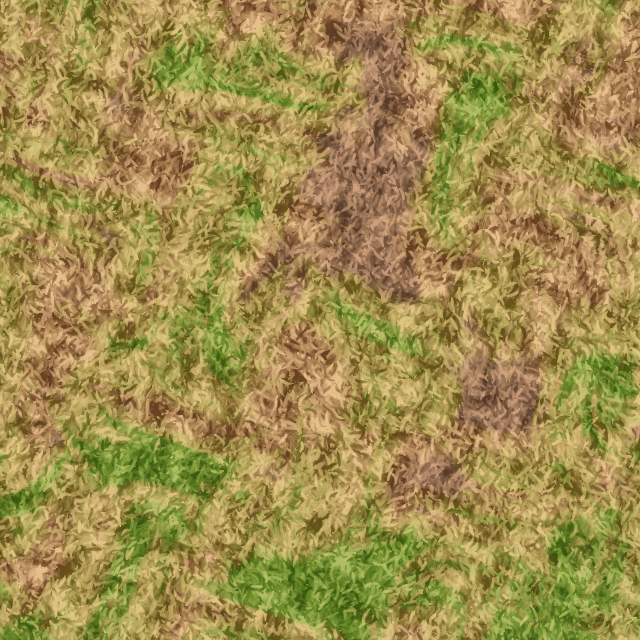
A Shadertoy shader for this texture:

```glsl
const int LAYERS = 7;
const float CELLS = 46.0;          // blade cells across the canvas
const float BLADE_LENGTH = 0.78;   // half length, in cells
const float BLADE_WIDTH = 0.21;    // half width, in cells
const float BLADE_SPREAD = 2.3;    // random range of angles, radians
const float BLADE_BEND = 0.55;
const float PATCH_SCALE = 13.0;
const float CLUMP_SCALE = 48.0;
const float CLUMP_CONTRAST = 0.42;
const float LIFE_MEAN = 0.43;
const float LIFE_CONTRAST = 0.68;

const vec3 DRY_DARK = vec3(0.40, 0.25, 0.13);
const vec3 DRY_MID = vec3(0.70, 0.53, 0.35);
const vec3 DRY_LIGHT = vec3(0.90, 0.75, 0.55);
const vec3 STRAW_DARK = vec3(0.41, 0.33, 0.10);
const vec3 STRAW_MID = vec3(0.69, 0.61, 0.33);
const vec3 STRAW_LIGHT = vec3(0.88, 0.77, 0.51);
const vec3 GREEN_DARK = vec3(0.22, 0.34, 0.06);
const vec3 GREEN_MID = vec3(0.43, 0.55, 0.17);
const vec3 GREEN_LIGHT = vec3(0.69, 0.74, 0.39);
const vec3 SOIL = vec3(0.53, 0.39, 0.32);

vec4 hash4(vec3 p) {
    vec4 q = fract(p.xyzx * vec4(0.1031, 0.1030, 0.0973, 0.1099));
    q += dot(q, q.wzxy + 33.33);
    return fract((q.xxyz + q.yzzw) * q.zywx);
}

mat2 rotation(float a) {
    float c = cos(a), s = sin(a);
    return mat2(c, s, -s, c);
}

// Layered, warped sines; roughly -0.8 to 0.8
float waves(vec2 p) {
    float sum = 0.0, amplitude = 0.5;
    mat2 turn = rotation(1.1);
    for (int i = 0; i < 5; i++) {
        p = turn * p + 1.7;
        p += 0.7 * sin(p.yx * 1.3 + float(i));
        sum += amplitude * sin(p.x) * sin(p.y);
        p *= 1.75;
        amplitude *= 0.68;
    }
    return sum;
}

vec3 ramp(vec3 dark, vec3 mid, vec3 light, float t) {
    return t < 0.5 ? mix(dark, mid, t * 2.0) : mix(mid, light, t * 2.0 - 1.0);
}

// Tone runs dark to light, life runs withered to green
vec3 grassColor(float tone, float life) {
    vec3 dry = ramp(DRY_DARK, DRY_MID, DRY_LIGHT, tone);
    vec3 straw = ramp(STRAW_DARK, STRAW_MID, STRAW_LIGHT, tone);
    vec3 green = ramp(GREEN_DARK, GREEN_MID, GREEN_LIGHT, tone);
    vec3 color = mix(dry, straw, smoothstep(0.1, 0.5, life));
    return mix(color, green, smoothstep(0.5, 0.95, life));
}

// Diagonal worn strip, 1 at its middle
float wornStrip(vec2 uv) {
    float offset = uv.x - mix(0.86, 0.49, uv.y) + 0.05 * sin(uv.y * 13.0);
    float along = smoothstep(0.2, 0.36, uv.y);
    return exp(-offset * offset / 0.010) * along;
}

// Curved, tapered blade: coverage at q in cell units
float blade(vec2 q, float angle, float bend, float size) {
    q = rotation(angle) * q;
    float t = q.y / (BLADE_LENGTH * size);
    q.x -= bend * (q.y * q.y - 0.12);
    float width = BLADE_WIDTH * sqrt(max(1.0 - t * t, 0.0));
    return 1.0 - smoothstep(width * 0.3, width + 0.04, abs(q.x) + 0.1 * step(1.0, abs(t)));
}

void mainImage(out vec4 fragColor, in vec2 fragCoord) {
    vec2 uv = fragCoord / iResolution.xy;

    // Broad patches of living, dry and bare ground
    float strip = wornStrip(uv);
    float patches = waves(uv * PATCH_SCALE + 4.0);
    float life = LIFE_MEAN + LIFE_CONTRAST * patches - 0.34 * strip;
    life += 0.32 * smoothstep(0.36, 0.05, uv.y);
    float bare = strip * 0.6 + waves(uv * PATCH_SCALE * 1.1 + 21.0);
    bare = smoothstep(0.2, 0.75, bare) * smoothstep(0.5, 0.2, life);
    float clump = waves(uv * CLUMP_SCALE);
    float lean = 0.9 * waves(uv * 9.0 + 40.0) + mix(0.35, -0.1, uv.x);

    // Overlapping blades, one per cell and layer
    float tone = 0.28 + 0.2 * clump;
    float tint = 0.0;
    for (int k = 0; k < LAYERS; k++) {
        float layer = float(k);
        vec2 p = rotation(layer * 0.8) * uv * CELLS * (1.0 + 0.06 * layer) + layer * 17.3 + 100.0;
        vec2 cell = floor(p);
        for (int j = -1; j <= 1; j++)
        for (int i = -1; i <= 1; i++) {
            vec2 id = cell + vec2(i, j);
            vec4 r = hash4(vec3(id, layer));
            vec4 s = hash4(vec3(id.yx, layer + 31.0));
            float angle = layer * -0.8 + lean + (r.z - 0.5) * BLADE_SPREAD;
            float bend = (s.x - 0.5) * 2.0 * BLADE_BEND;
            float cover = blade(p - id - r.xy, angle, bend, 0.65 + 0.35 * s.y);
            cover *= 0.85;
            tone = mix(tone, 0.08 + 0.92 * r.w, cover);
            tint = mix(tint, s.z - 0.5, cover);
        }
    }

    // Colour, with clumped shade and dull soil
    tone = clamp(tone + CLUMP_CONTRAST * clump, 0.0, 1.0);
    vec3 color = grassColor(tone, life + 0.3 * tint);
    color = mix(color, SOIL * (0.55 + 0.85 * tone), 0.6 * bare);
    fragColor = vec4(color, 1.0);
}
```
